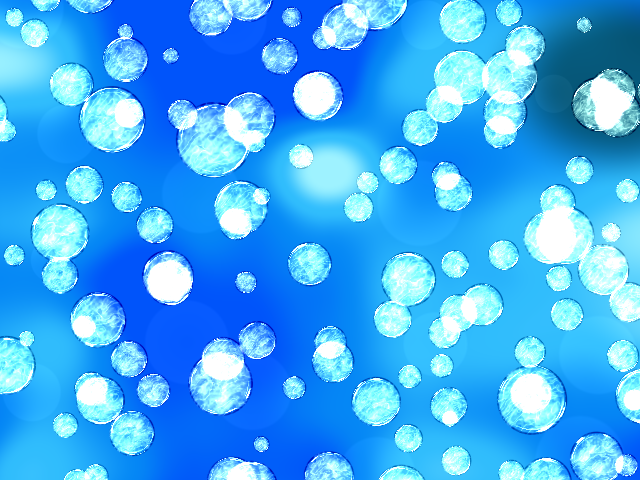
A Shadertoy shader for this background:

```glsl
// Glossy translucent bubbles scattered over a softly blurred blue backdrop.
#define BUBBLES 122
#define BOKEH 16
#define MIN_RADIUS 0.016
#define MAX_RADIUS 0.062
#define GIANT_EXTRA 0.022
#define DEEP vec3(0.0, 0.33, 0.98)
#define AZURE vec3(0.02, 0.53, 0.96)
#define CYAN vec3(0.19, 0.74, 0.99)
#define PALE vec3(0.62, 0.95, 1.0)
#define TEAL vec3(0.02, 0.31, 0.43)
#define FILM_TINT vec3(0.50, 0.50, 0.38)
#define OVERLAP_LIGHT 0.34

float hash(vec2 p) {
    vec3 v = fract(p.xyx * 0.1031);
    v += dot(v, v.yzx + 33.33);
    return fract((v.x + v.y) * v.z);
}

float noise(vec2 p) {
    vec2 i = floor(p), f = fract(p);
    f = f * f * (3.0 - 2.0 * f);
    return mix(mix(hash(i), hash(i + vec2(1, 0)), f.x),
               mix(hash(i + vec2(0, 1)), hash(i + vec2(1, 1)), f.x), f.y);
}

float fbm(vec2 p) {
    float sum = 0.0, amp = 0.55;
    for (int k = 0; k < 3; k++) {
        sum += amp * noise(p);
        p = mat2(1.6, 1.2, -1.2, 1.6) * p + 7.3;
        amp *= 0.5;
    }
    return sum;
}

float glow(vec2 p, vec2 centre, float size) {
    vec2 d = (p - centre) / size;
    return exp(-dot(d, d));
}

// Evenly spread pseudo-random point covering the canvas and its margin
vec2 scatter(float i, float aspect) {
    vec2 s = fract(0.37 + i * vec2(0.75488, 0.56984));
    s += 0.09 * (vec2(hash(vec2(i, 3.0)), hash(vec2(i, 8.0))) - 0.5);
    return (s * 1.08 - 0.04) * vec2(aspect, 1.0);
}

vec3 backdrop(vec2 p, float aspect) {
    vec2 u = vec2(p.x / aspect, p.y);
    float soft = 0.75 * noise(p * 3.6 + 4.7) + 0.25 * noise(p * 7.5 + 1.9);
    float t = 0.29 + 1.7 * (soft - 0.5);
    t += 0.9 * glow(u, vec2(0.02, 0.87), 0.10);
    t += 0.75 * glow(u, vec2(0.52, 0.64), 0.08);
    t += 0.55 * glow(u, vec2(1.0, 0.5), 0.18);
    t += 0.25 * glow(u, vec2(0.3, 0.53), 0.14);
    vec3 col = mix(DEEP, AZURE, smoothstep(0.08, 0.46, t));
    col = mix(col, CYAN, smoothstep(0.42, 0.8, t));
    col = mix(col, PALE, smoothstep(0.8, 1.3, t));
    // Shadowed corner
    float shade = smoothstep(0.3, 0.85, glow(u, vec2(0.97, 0.83), 0.21));
    return mix(col, TEAL * (0.75 + 0.6 * soft), shade);
}

// Light of one bubble; q is the position in radii, w the edge softness
vec3 bubble(vec2 q, float w, float seed) {
    float d = length(q);
    float angle = atan(q.y, q.x);
    vec2 s = q + seed * 5.17;
    float warp = fbm(s * 2.4);
    // Cloudy film, paler at the lower left and clearer near the rim
    float film = 0.28 + 1.25 * warp + 0.2 * dot(q, vec2(-0.6, -0.7));
    film -= 0.5 * smoothstep(0.5, 1.0, d);
    // Curved wisps, fine grain and small pale patches
    vec2 bent = vec2(q.x + 0.5 * q.y, q.y - 0.6 * q.x) + 0.35 * q.yx * q.x;
    float wisp = 1.0 - abs(2.0 * noise(bent * vec2(3.0, 9.0) + 4.0 * warp + seed) - 1.0);
    film += 0.55 * (wisp * wisp * wisp - 0.25);
    film += 0.4 * (noise(s * 17.0 + 3.0 * warp) - 0.5);
    float patches = smoothstep(0.62, 0.78, noise(s * 4.3 + 2.5 * warp));
    film += 0.45 * patches * (1.0 - smoothstep(0.5, 0.85, d));
    vec3 light = FILM_TINT * max(film, 0.1);
    // Thin broken arcs, brightest on two sides
    float facing = abs(dot(q, vec2(0.5, -0.86))) / max(d, 0.01);
    float arcs = smoothstep(0.52, 0.66, noise(vec2(d * 34.0, angle * 2.6 + seed)));
    arcs *= smoothstep(0.3, 0.8, facing) * smoothstep(0.78, 0.9, d);
    arcs *= 1.0 - smoothstep(0.96, 0.99, d);
    light += 0.8 * arcs;
    // Narrow dark outline
    float outline = smoothstep(0.94 - w, 0.985, d) * (1.0 - 0.7 * arcs);
    return light - outline * vec3(0.32, 0.42, 0.36);
}

void mainImage(out vec4 fragColor, in vec2 fragCoord) {
    vec2 p = fragCoord / iResolution.y;
    float aspect = iResolution.x / iResolution.y;
    vec3 col = backdrop(p, aspect);

    // Faint out-of-focus discs
    for (int k = 0; k < BOKEH; k++) {
        float i = float(k) + 200.0;
        float r = mix(0.04, 0.1, hash(vec2(i, 5.0)));
        float d = length(p - scatter(i, aspect)) / r;
        col += 0.03 * (1.0 - smoothstep(0.92, 1.0, d)) * (0.5 + 0.5 * d);
    }

    // Bubbles add their light, so crossings burn out to white
    float cover = 0.0;
    for (int k = 0; k < BUBBLES; k++) {
        float i = float(k) + 1.0;
        float r = mix(MIN_RADIUS, MAX_RADIUS, hash(vec2(i, 17.0)));
        r += GIANT_EXTRA * step(0.92, hash(vec2(i, 29.0)));
        vec2 q = (p - scatter(i, aspect)) / r;
        float w = 0.8 / (iResolution.y * r);
        if (dot(q, q) > (1.0 + w) * (1.0 + w)) continue;
        float mask = 1.0 - smoothstep(1.0 - w, 1.0 + w, length(q));
        col += mask * bubble(q, w, i);
        cover += mask;
    }
    col += OVERLAP_LIGHT * max(cover - 1.0, 0.0);
    fragColor = vec4(clamp(col, 0.0, 1.0), 1.0);
}
```
